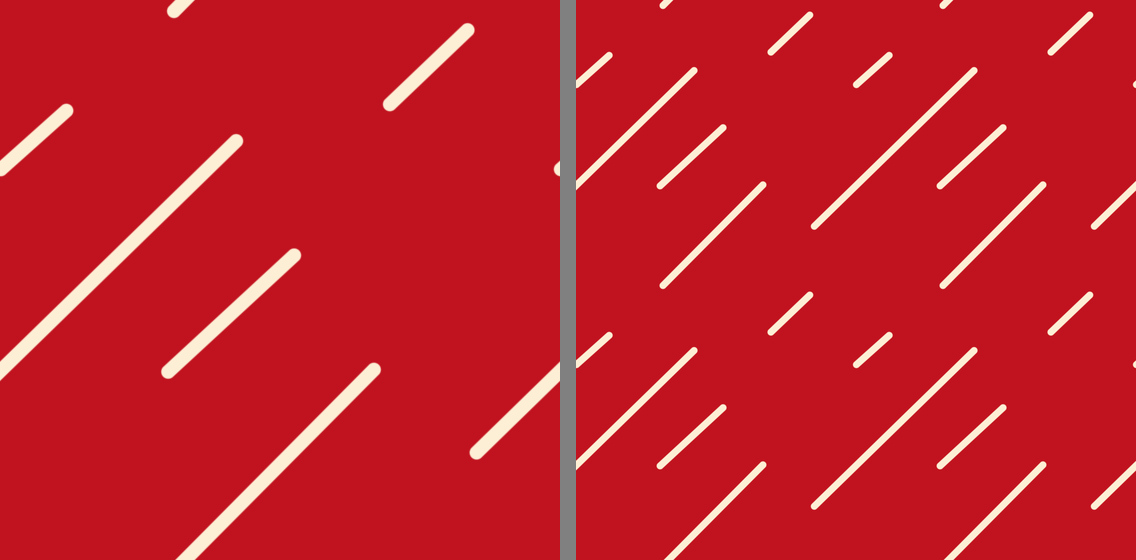
Left, the tile; right, the same tile 2 across and 2 down.
Give the GLSL for this pattern, as a WebGL 2 fragment shader.

```glsl
#version 300 es
precision highp float;
// Sparse, round-capped cream strokes leaning along the diagonal of a red ground.
// Each stroke is a capsule distance on a wrapped unit tile; the strokes sit on
// a skewed lattice, loosened by low-discrepancy jitter in place and angle.

#define GROUND vec3(0.757, 0.075, 0.122)
#define CREAM vec3(0.992, 0.937, 0.835)
#define STROKES 5
#define RADIUS 0.0124
#define SHORTEST 0.157
#define LONGEST 0.797
#define LENGTH_BIAS 2.1
#define TILT_RANGE vec2(41.8, 45.8)
#define FIRST_CENTRE vec2(0.06, 0.75)
#define JITTER vec2(-0.2, 0.25)

uniform vec2 u_resolution;
out vec4 outColor;

// Evenly spread pseudo-random pair in 0..1 for each stroke.
vec2 spread(float n) {
    return fract(n * vec2(0.618, 0.68) + vec2(0.0, 0.5));
}

// Offset to the nearest copy of a point on the repeating tile.
vec2 wrapOffset(vec2 offset) {
    return fract(offset + 0.5) - 0.5;
}

// Signed distance to a capsule centred on the origin.
float capsule(vec2 p, vec2 direction, float halfLength) {
    float along = clamp(dot(p, direction), -halfLength, halfLength);
    return length(p - along * direction) - RADIUS;
}

float strokeDistance(vec2 p, int index) {
    float n = float(index);
    vec2 random = spread(n);

    // Lattice slot running down the diagonal, then jittered.
    vec2 centre = FIRST_CENTRE + vec2(n, -n) / float(STROKES);
    centre += JITTER * (random - vec2(0.0, 0.5));

    // Shuffled rank sets the length: many short strokes, few long ones.
    int rank = (4 * index * index * index) % STROKES;
    float size = pow(float(rank) / float(STROKES - 1), LENGTH_BIAS);
    float strokeLength = mix(SHORTEST, LONGEST, size);

    float angle = radians(mix(TILT_RANGE.x, TILT_RANGE.y, random.x));
    vec2 direction = vec2(cos(angle), sin(angle));
    return capsule(wrapOffset(p - centre), direction, 0.5 * strokeLength);
}

void main() {
    vec2 p = gl_FragCoord.xy / u_resolution;
    float nearest = 1.0;
    for (int i = 0; i < STROKES; i++) {
        nearest = min(nearest, strokeDistance(p, i));
    }

    // Edge smoothed over about one pixel to each side.
    float edge = 1.0 / min(u_resolution.x, u_resolution.y);
    float ink = 1.0 - smoothstep(-edge, edge, nearest);
    outColor = vec4(mix(GROUND, CREAM, ink), 1.0);
}
```
